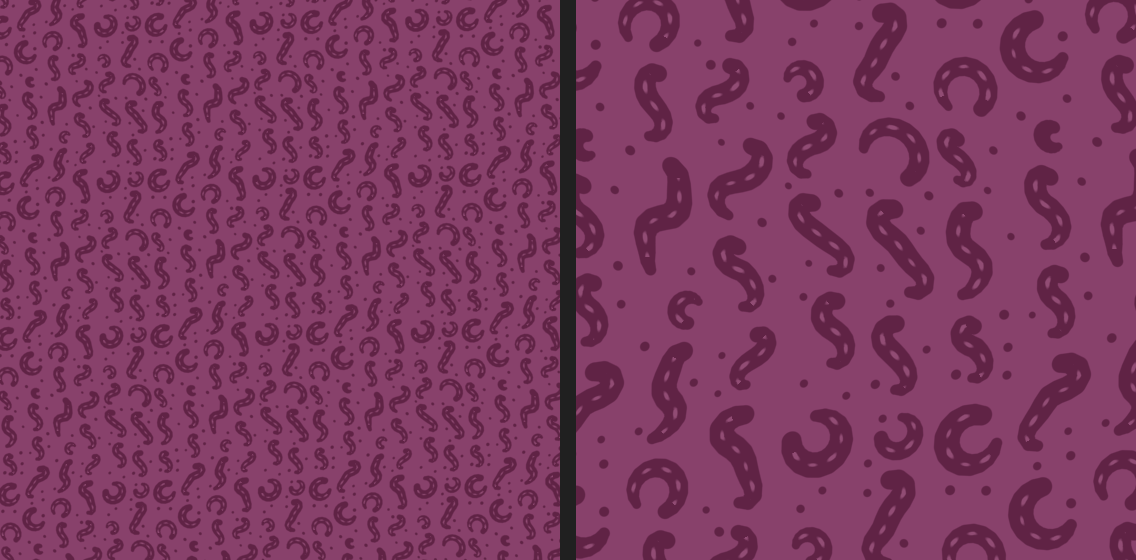
Left, the full canvas; right, a detail of the centre.
A Shadertoy shader for this pattern:

```glsl
// Tiled scatter of dark curling tentacles with pale dashes and small dots on plum.

#define TILE 0.278      // size of one repeat, in canvas heights
#define TILT 0.018      // rotation of the repeat, in radians
#define COLS 6.0        // tentacle columns per repeat
#define ROWS 5.0        // tentacles per column
#define UNEVEN 0.62     // variation of tentacle heights
#define GAP 0.016       // clearance between tentacles, in repeats
#define DOT_GRID 12.0   // candidate dots per repeat side
#define DOT_RADIUS 0.0095
#define DASH_SPACING 0.045
#define SEED 17.0

const int STEPS = 14;
const vec3 PLUM = vec3(0.535, 0.253, 0.420);
const vec3 DARK = vec3(0.375, 0.138, 0.272);
const vec3 DASH = vec3(0.570, 0.300, 0.455);

vec4 hash4(vec2 p) {
    vec4 a = fract((p.xyxy + SEED) * vec4(0.1031, 0.1030, 0.0973, 0.1099));
    a += dot(a, a.wzxy + 33.33);
    return fract((a.xxyz + a.yzzw) * a.zywx);
}

// Direction of the spine at t in -1..1, measured from vertical.
float heading(float t, float height, bool arc, vec4 rnd) {
    float side = rnd.x < 0.6 ? 1.0 : -1.0;
    if (arc) return (rnd.z - 0.5) * 6.0 + side * (1.9 + 0.6 * rnd.y) * t;
    float tall = smoothstep(0.15, 0.3, height);
    float curl = mix(3.1, 2.0, tall) + (t < 0.0 ? rnd.y - 0.6 : rnd.z - 0.3);
    float wave = 0.45 * tall * sin(7.0 * t + 6.0 * rnd.w);
    return 0.5 * (rnd.w - 0.3) + side * (curl * (t * t - 0.35) + wave);
}

// Distance to a tentacle fitted in a box (x) and to its dashes (y).
vec2 tentacle(vec2 p, vec2 halfBox, vec4 rnd) {
    vec2 outside = abs(p) - halfBox;
    float boxDist = max(outside.x, outside.y);
    if (boxDist > 0.03) return vec2(boxDist, 1.0);

    float height = 2.0 * halfBox.y + GAP;
    float radius = clamp(0.012 + 0.057 * height, 0.014, 0.027);
    bool arc = height < 0.15 || rnd.w < 0.13;

    // Trace the spine and its bounds.
    vec2 spine[STEPS + 1];
    vec2 lo = vec2(0.0), hi = vec2(0.0);
    float stepLen = 2.0 / float(STEPS);
    spine[0] = vec2(0.0);
    for (int i = 0; i < STEPS; i++) {
        float a = heading((float(i) + 0.5) * stepLen - 1.0, height, arc, rnd);
        spine[i + 1] = spine[i] + stepLen * vec2(sin(a), cos(a));
        lo = min(lo, spine[i + 1]);
        hi = max(hi, spine[i + 1]);
    }

    // Scale the spine to the box and shift it within the spare room.
    vec2 room = 2.0 * (halfBox - radius);
    vec2 fit = room / (hi - lo);
    float size = min(fit.x, fit.y);
    vec2 spare = 0.5 * (room - size * (hi - lo));
    p -= spare * (2.0 * fract(rnd.yz * 7.0) - 1.0);
    vec2 middle = 0.5 * (lo + hi);

    // Nearest point on the tapered spine.
    float best = 1.0, nearT = 0.0, across = 1.0;
    for (int i = 0; i < STEPS; i++) {
        vec2 a = size * (spine[i] - middle);
        vec2 ab = size * (spine[i + 1] - spine[i]);
        float k = clamp(dot(p - a, ab) / dot(ab, ab), 0.0, 1.0);
        float t = (float(i) + k) * stepLen - 1.0;
        float len = length(p - a - k * ab);
        float d = len - radius * (1.0 - 0.38 * t * t + 0.16 * t);
        if (d < best) { best = d; nearT = t; across = len; }
    }

    // Dashes along the thick part of the spine.
    float u = nearT * size / DASH_SPACING + rnd.x;
    float along = (fract(u) - 0.5) * DASH_SPACING;
    float grow = 0.75 + 0.4 * hash4(vec2(floor(u) + 40.0, 90.0 * rnd.y)).x;
    float dash = (length(vec2(along / 0.0115, across / 0.0045)) - grow) * 0.0045;
    if (abs(nearT) > 0.8 || radius < 0.0175) dash = 1.0;
    return vec2(best, dash);
}

// Uneven row boundary inside a column.
float rowEdge(float col, float row) {
    return (row + UNEVEN * (hash4(vec2(col + 31.0, mod(row, ROWS))).x - 0.5)) / ROWS;
}

// Nearest tentacle among the neighbouring cells.
vec2 tentacles(vec2 q) {
    vec2 nearest = vec2(1.0);
    for (float i = -1.0; i <= 1.0; i++) {
        float col = floor(q.x * COLS) + i, id = mod(col, COLS);
        float y = q.y + hash4(vec2(id, 91.0)).x / ROWS;
        for (float j = -1.0; j <= 1.0; j++) {
            float row = floor(y * ROWS) + j;
            float low = rowEdge(id, row), high = rowEdge(id, row + 1.0);
            vec2 p = vec2(q.x - (col + 0.5) / COLS, y - 0.5 * (low + high));
            vec2 halfBox = vec2(0.5 / COLS - 0.003, 0.5 * (high - low - GAP));
            vec2 d = tentacle(p, halfBox, hash4(vec2(id, mod(row, ROWS))));
            if (d.x < nearest.x) nearest = d;
        }
    }
    return nearest;
}

// Small dots, kept only where they clear the tentacles.
float dots(vec2 q) {
    vec2 cell = floor(q * DOT_GRID);
    vec4 rnd = hash4(mod(cell, DOT_GRID) + 57.0);
    vec2 centre = (cell + 0.5 + 0.6 * (rnd.xy - 0.5)) / DOT_GRID;
    float radius = DOT_RADIUS * (0.75 + 0.4 * rnd.z);
    float d = length(q - centre) - radius;
    if (d > 0.012) return d;
    return tentacles(centre).x > radius + 0.014 ? d : 1.0;
}

void mainImage(out vec4 fragColor, in vec2 fragCoord) {
    float c = cos(TILT), s = sin(TILT);
    vec2 q = mat2(c, -s, s, c) * fragCoord / (iResolution.y * TILE);
    q.x += 0.022 * sin(6.2832 * q.y);   // sway the columns
    float soft = 0.9 / (iResolution.y * TILE);

    vec2 d = tentacles(q);
    float ink = 1.0 - smoothstep(-soft, soft, min(d.x, dots(q)));
    float mark = 1.0 - smoothstep(-soft, soft, d.y);
    vec3 color = mix(PLUM, mix(DARK, DASH, mark), ink);
    fragColor = vec4(color, 1.0);
}
```
